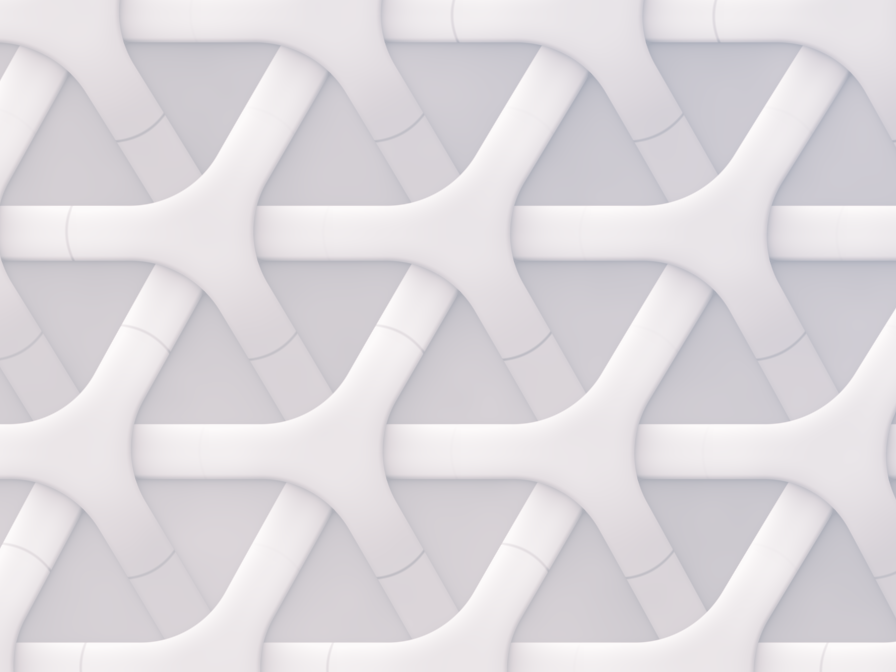
Write a Shadertoy shader that draws this pattern.

```glsl
// Woven lattice of smooth white three-armed nodes, each arm tucked under the next node.

const float PITCH = 0.2865;                 // node spacing, in canvas widths
const vec2  ORIGIN = vec2(0.229, 0.4896);   // centre of one node
const float ROW_STRETCH = 1.018;            // rows sit slightly closer than equilateral
const float TAPER = 0.08;                   // spacing widens towards the top
const float ARM_HALF = 0.109;               // arm half width, in pitches
const float FILLET_DIST = 0.59;             // node centre to fillet centre
const float ARM_END = 0.9;                  // arm length, hidden under the neighbour
const float SEAM_AT = 0.54;                 // joint position along an arm
const float SEAM_WIDTH = 0.006;
const float NODE_TONE = 0.71;
const float ARM_SLOPE = 0.26;               // tone change as an arm dips
const float EDGE_ROUND = 0.26;              // tone change across rounded edges
const float SHADOW_WIDTH = 0.075;
const float SHADOW_DEPTH = 0.56;
const vec2  LIGHT = vec2(-0.5, 0.866);
const vec3  SHADOW = vec3(0.70, 0.70, 0.73);
const vec3  LILAC = vec3(0.87, 0.845, 0.86);
const vec3  WHITE = vec3(0.99, 0.98, 0.98);
const float SIN60 = 0.8660254;
const float THIRD_TURN = 2.0943951;

float hash(vec2 p) {
    return fract(sin(dot(p, vec2(127.1, 311.7))) * 43758.5453);
}

float noise(vec2 p) {
    vec2 i = floor(p), f = fract(p);
    f = f * f * (3.0 - 2.0 * f);
    return mix(mix(hash(i), hash(i + vec2(1, 0)), f.x),
               mix(hash(i + vec2(0, 1)), hash(i + vec2(1, 1)), f.x), f.y);
}

vec2 latticePoint(vec2 id) {
    return vec2(id.x + 0.5 * id.y, SIN60 * id.y);
}

// Distance to a node; also gives the arm axis, position along/across it and edge normal.
float nodeDistance(vec2 p, out vec2 axis, out vec2 local, out vec2 normal) {
    float arm = floor(atan(p.y, p.x) / THIRD_TURN) + 0.5;   // arms at 60, 180, 300 degrees
    axis = vec2(cos(arm * THIRD_TURN), sin(arm * THIRD_TURN));
    vec2 across = vec2(-axis.y, axis.x);
    local = vec2(dot(p, axis), dot(p, across));
    across *= local.y < 0.0 ? -1.0 : 1.0;
    local.y = abs(local.y);

    vec2 filletCentre = FILLET_DIST * vec2(0.5, SIN60);
    float radius = filletCentre.y - ARM_HALF;
    float d = local.y - ARM_HALF;
    normal = across;
    if (local.x < filletCentre.x) {
        vec2 toCentre = filletCentre - local;
        float len = max(length(toCentre), 1e-4);
        d = radius - len;
        normal = (axis * toCentre.x + across * toCentre.y) / len;
    }
    return max(d, local.x - ARM_END);
}

// Tone of the rounded surface, with a seam across the arm.
float nodeTone(float d, vec2 axis, vec2 local, vec2 normal, vec2 id, float px) {
    float facing = dot(normal, LIGHT);
    float rim = 1.0 - clamp(-d / ARM_HALF, 0.0, 1.0);
    float tone = NODE_TONE + ARM_SLOPE * dot(axis, LIGHT) * smoothstep(0.05, 0.5, local.x);
    tone += EDGE_ROUND * rim * rim * facing;
    tone -= 0.28 * smoothstep(-0.022, 0.0, d) * max(0.0, 0.15 - facing);

    float chance = hash(id + floor(axis * 3.2 + 0.5) * 7.3);
    float shaded = step(dot(axis, LIGHT), 0.0);
    float strength = mix(0.03 + 0.22 * step(0.72, chance), 0.2 + 0.12 * chance, shaded);
    float seam = abs(local.x + 2.0 * local.y * local.y - SEAM_AT);
    tone -= strength * (1.0 - smoothstep(0.0, SEAM_WIDTH + px, seam));
    return tone + 0.04 * (chance - 0.5) * smoothstep(0.1, 0.5, local.x);
}

vec3 toneColour(float tone) {
    tone = clamp(tone, 0.0, 1.0);
    return tone < 0.5 ? mix(SHADOW, LILAC, 2.0 * tone) : mix(LILAC, WHITE, 2.0 * tone - 1.0);
}

void mainImage(out vec4 fragColor, in vec2 fragCoord) {
    vec2 uv = fragCoord / iResolution.x;
    vec2 g = uv;
    g.x = 0.48 + (g.x - 0.48) / (1.0 + TAPER * (g.y - ORIGIN.y));
    g = (g - ORIGIN) / PITCH * vec2(1.0, ROW_STRETCH);
    float px = 1.0 / (iResolution.x * PITCH);

    // Corners of the enclosing lattice triangle, sorted far to near
    vec2 skew = vec2(g.x - 0.5 * g.y / SIN60, g.y / SIN60);
    vec2 cell = floor(skew), f = fract(skew);
    vec2 ids[3] = vec2[3](cell + vec2(1, 0), cell + vec2(0, 1), cell + step(1.0, f.x + f.y));
    for (int k = 0; k < 3; k++) {
        int a = k % 2;
        if (distance(g, latticePoint(ids[a])) < distance(g, latticePoint(ids[a + 1]))) {
            vec2 swapped = ids[a];
            ids[a] = ids[a + 1];
            ids[a + 1] = swapped;
        }
    }

    // Back wall, then each node with the shadow it throws on what lies below
    float tone = 0.40 + 0.14 * (noise(g * 1.6 + 4.0) - 0.5) + 0.05 * (0.5 - uv.x);
    float cover = 0.0;
    for (int k = 0; k < 3; k++) {
        vec2 axis, local, normal;
        float d = nodeDistance(g - latticePoint(ids[k]), axis, local, normal);
        float awayFromLight = clamp(0.4 - 0.8 * dot(normal, LIGHT), 0.0, 1.0);
        float outside = max(d, 0.0);
        tone -= SHADOW_DEPTH * awayFromLight * mix(0.25, 1.0, cover) * exp(-outside / SHADOW_WIDTH);
        tone -= 0.16 * (0.3 + awayFromLight) * exp(-outside / 0.012);
        float mask = 1.0 - smoothstep(-px, px, d);
        tone = mix(tone, nodeTone(d, axis, local, normal, ids[k], px), mask);
        cover = max(cover, mask);
    }

    // Faint plaster mottling and a cooler tint towards the upper right
    tone += 0.025 * (noise(g * 9.0) - 0.5);
    vec3 colour = toneColour(tone);
    float cool = smoothstep(0.6, 1.6, uv.x + uv.y) * (1.0 - clamp(tone, 0.0, 1.0));
    fragColor = vec4(colour - cool * vec3(0.035, 0.02, 0.0), 1.0);
}
```
